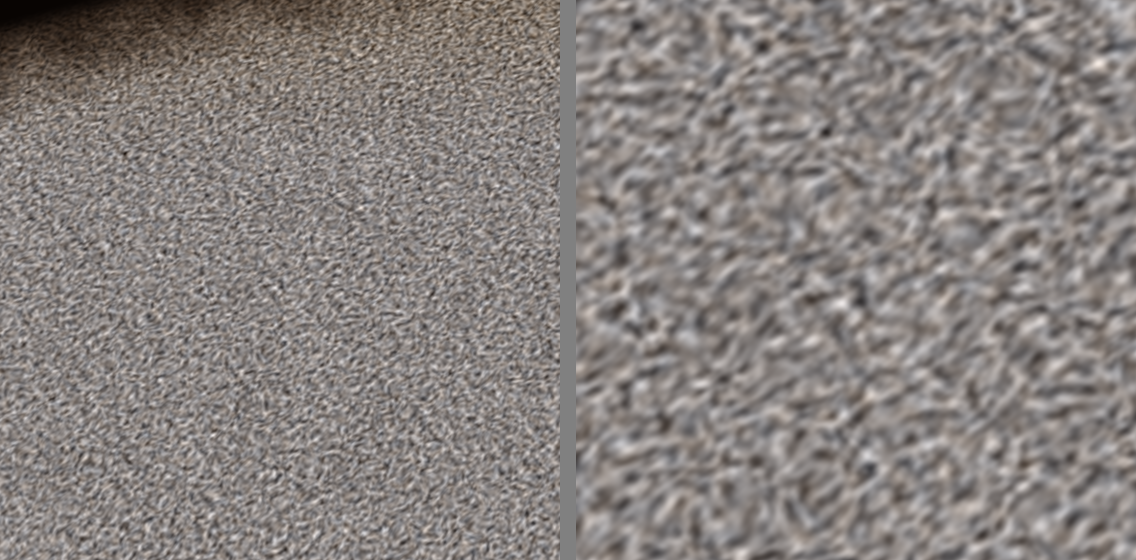
Left: the whole. Right: its middle third, enlarged.
Reproduce this texture procedurally as a Shadertoy shader.

```glsl
// Short-pile grey carpet seen at a slant, with a soft dark shadow in the top left.
// Two layers of stretched gradient noise form the slanted tufts; broad noise adds
// mottling, and a warm falloff towards the top blends into the shadow.

#define TUFT_DENSITY   104.0
#define TUFT_STRETCH   0.64
#define TUFT_ANGLE     0.62
#define TUFT_CONTRAST  0.42
#define TINT_AMOUNT    0.045
#define MOTTLE_AMOUNT  0.05
#define PERSPECTIVE    0.22
#define CARPET_COLOR   vec3(0.540, 0.518, 0.510)
#define WARM_COLOR     vec3(0.500, 0.448, 0.395)
#define SHADOW_COLOR   vec3(0.030, 0.015, 0.008)
#define SHADOW_REACH   0.19

// Random vector in -1..1 for a lattice point
vec2 hash2(vec2 cell) {
    vec3 h = fract(cell.xyx * vec3(0.1031, 0.1030, 0.0973));
    h += dot(h, h.yzx + 33.33);
    return 2.0 * fract((h.xx + h.yz) * h.zy) - 1.0;
}

float gradientNoise(vec2 p) {
    vec2 cell = floor(p);
    vec2 f = p - cell;
    vec2 w = f * f * f * (f * (f * 6.0 - 15.0) + 10.0);
    vec2 e = vec2(0.0, 1.0);
    float a = dot(hash2(cell), f);
    float b = dot(hash2(cell + e.yx), f - e.yx);
    float c = dot(hash2(cell + e.xy), f - e.xy);
    float d = dot(hash2(cell + e.yy), f - e.yy);
    return mix(mix(a, b, w.x), mix(c, d, w.x), w.y);
}

// Noise stretched along a direction given in radians
float fibreNoise(vec2 p, float angle, float density, float stretch) {
    vec2 along = vec2(cos(angle), sin(angle));
    vec2 across = vec2(-along.y, along.x);
    return gradientNoise(density * vec2(dot(p, along) * stretch, dot(p, across)) + 57.3);
}

void mainImage(out vec4 fragColor, in vec2 fragCoord) {
    vec2 uv = fragCoord / iResolution.xy;

    // Tufts shrink towards the far edge at the top
    vec2 ground = vec2((uv.x - 0.5) * (1.0 + 0.5 * PERSPECTIVE * uv.y),
                       uv.y * (1.0 + PERSPECTIVE * uv.y));
    ground.x *= iResolution.x / iResolution.y;

    // Gentle bending keeps the pile from lying in straight rows
    vec2 bend = vec2(gradientNoise(ground * 23.0 + 7.0),
                     gradientNoise(ground * 23.0 + 91.0));
    vec2 pile = ground + 0.008 * bend;

    // Main tufts, plus a finer layer at a steeper lean
    float tufts = fibreNoise(pile, TUFT_ANGLE, TUFT_DENSITY, TUFT_STRETCH);
    tufts += 0.7 * fibreNoise(pile + 3.7, TUFT_ANGLE + 0.3,
                              TUFT_DENSITY * 1.35, TUFT_STRETCH + 0.12);
    float mottle = gradientNoise(ground * 9.0 + 31.0)
                 + 0.6 * gradientNoise(ground * 27.0 + 13.0);
    float tint = gradientNoise(pile * TUFT_DENSITY * 0.6 + 19.0);

    // Carpet colour warms towards the top
    float warmth = smoothstep(0.68, 1.06, uv.y + 0.06 * (0.5 - uv.x));
    vec3 color = mix(CARPET_COLOR, WARM_COLOR, warmth);
    color += TUFT_CONTRAST * tufts + MOTTLE_AMOUNT * mottle;
    color += TINT_AMOUNT * tint * vec3(1.0, 0.1, -0.9);

    // Slanted shadow: broad brown penumbra and a nearly black core
    float depth = (1.0 - uv.y) - 0.052 + 0.27 * uv.x;
    float penumbra = smoothstep(0.0, SHADOW_REACH, depth + 0.05 * mottle);
    float light = mix(0.30, 1.0, penumbra);
    color *= pow(vec3(light), vec3(0.92, 1.08, 1.22));
    color = mix(SHADOW_COLOR, color, smoothstep(-0.018, 0.028, depth));

    fragColor = vec4(clamp(color, 0.0, 1.0), 1.0);
}
```
